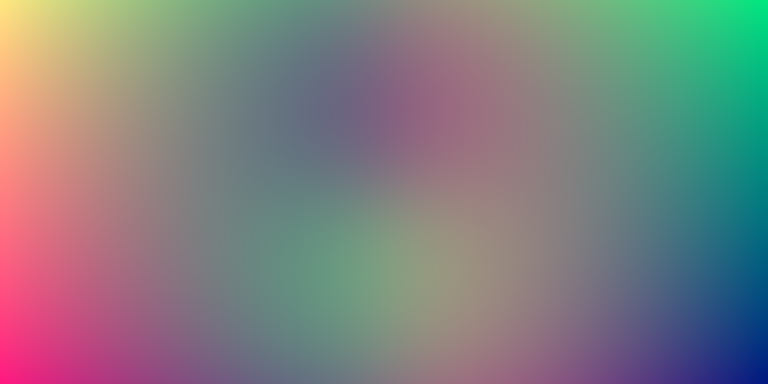
A Shadertoy shader for this background:

```glsl
const vec3 NEUTRAL = vec3(0.5);
const vec3 LEFTWARD_TINT = vec3(-1.0, 0.0, 0.0);
const vec3 UPWARD_TINT = vec3(0.0, 1.0, 0.0);

// Canvas position with the centre at zero and the half height at one
vec2 centred(vec2 coord, vec2 size) {
    return (2.0 * coord - size) / size.y;
}

// Soft logarithmic gain: negative within the rim, positive beyond it
float rimGain(float distSquared, float rimSquared, float softness, float strength) {
    return strength * log((distSquared + softness) / (rimSquared + softness));
}

// Turn each axis of the offset into its own colour shift
vec3 offsetColour(vec2 offset) {
    return NEUTRAL + offset.x * LEFTWARD_TINT + offset.y * UPWARD_TINT;
}

void mainImage(out vec4 fragColor, in vec2 fragCoord) {
    vec2 p = centred(fragCoord, iResolution.xy);

    // Horizontal tint folds along columns, vertical tint along a circle
    float columnGain = rimGain(p.x * p.x, 1.0, 0.15, 0.2);
    float circleGain = rimGain(dot(p, p), 0.85, 0.15, 0.25);

    vec3 colour = offsetColour(p * vec2(columnGain, circleGain));
    fragColor = vec4(clamp(colour, 0.0, 1.0), 1.0);
}
```
